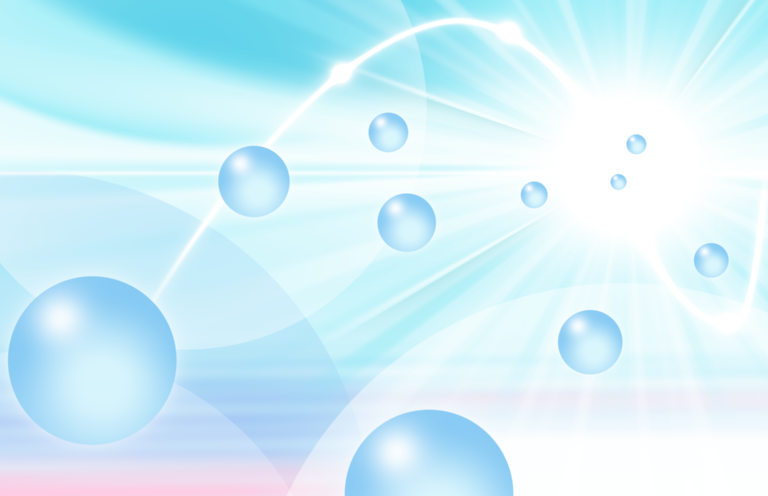
A Shadertoy shader for this background:

```glsl
const vec3 WHITE = vec3(1.0);
const vec3 PALE = vec3(0.88, 0.98, 0.99);
const vec3 SKY = vec3(0.70, 0.94, 0.98);
const vec3 CYAN = vec3(0.50, 0.91, 0.96);
const vec3 DEEP_CYAN = vec3(0.31, 0.81, 0.91);
const vec3 BLUE = vec3(0.62, 0.84, 0.96);
const vec3 LILAC = vec3(0.64, 0.74, 0.95);
const vec3 PINK = vec3(0.99, 0.75, 0.87);
const vec3 BEAM = vec3(0.60, 0.86, 0.88);
const vec3 BUBBLE_RIM = vec3(0.48, 0.77, 0.95);
const vec3 BUBBLE_CORE = vec3(0.84, 0.96, 0.99);
const vec2 SUN = vec2(1.265, 0.664);
const float FLARE_Y = 0.651;

// Centre and radius of each bubble, in canvas heights
const vec3 BUBBLES[10] = vec3[10](
    vec3(0.186, 0.273, 0.170), vec3(0.865, 0.004, 0.170),
    vec3(0.512, 0.634, 0.072), vec3(0.783, 0.733, 0.040),
    vec3(0.820, 0.551, 0.059), vec3(1.077, 0.607, 0.027),
    vec3(1.283, 0.709, 0.020), vec3(1.247, 0.633, 0.016),
    vec3(1.434, 0.475, 0.035), vec3(1.190, 0.310, 0.065));
const vec3 BEADS = vec3(0.688, 1.027, 1.468);
const vec3 BEAD_HEIGHTS = vec3(0.852, 0.936, 0.349);
const vec3 BEAM_ANGLES = vec3(-2.606, 2.813, 0.942);

float gauss(float x, float width) {
    return exp(-x * x / (width * width));
}

float disc(vec2 p, vec2 centre, float radius) {
    float aa = 1.0 / iResolution.y;
    return 1.0 - smoothstep(-aa, aa, length(p - centre) - radius);
}

// Approximate distance to y = k * |x|^n
float powerCurve(vec2 q, float k, float n) {
    float x = max(abs(q.x), 1e-4);
    float slope = k * n * pow(x, n - 1.0);
    return abs(q.y - k * pow(x, n)) / sqrt(1.0 + slope * slope);
}

float streaks(vec2 p) {
    return 0.5 + 0.2 * sin(p.y * 91.0 + 2.0 * p.x)
         + 0.15 * sin(p.y * 173.0 - 3.0 * p.x + 1.0)
         + 0.15 * sin(p.y * 47.0 + 4.0 * p.x + 2.0);
}

vec3 backdrop(vec2 p) {
    vec3 col = mix(PALE, SKY, 0.55 * gauss(p.y - 0.44, 0.14));
    col = mix(col, CYAN, 0.8 * smoothstep(0.74, 1.02, p.y));

    // Curved bands in the upper left
    float upper = p.y - 0.777 - 0.34 * (p.x - 0.85) * (p.x - 0.85);
    float lower = p.y - 0.710 - 0.45 * (p.x - 0.47) * (p.x - 0.47);
    float leftSide = 1.0 - smoothstep(0.6, 1.15, p.x);
    col = mix(col, DEEP_CYAN, 0.95 * smoothstep(-0.01, 0.07, upper) * leftSide);
    float strip = smoothstep(-0.025, 0.01, lower) * exp(-max(lower, 0.0) * 22.0);
    col = mix(col, CYAN, 0.85 * strip * (1.0 - smoothstep(0.3, 0.75, p.x)));
    col = mix(col, WHITE, 0.75 * gauss(p.y - FLARE_Y, 0.055));

    // Horizontal colour streaks near the bottom
    float s = streaks(p);
    float left = 1.0 - smoothstep(0.45, 0.95, p.x);
    col = mix(col, CYAN, 0.5 * gauss(p.y - 0.25, 0.06) * s);
    col = mix(col, LILAC, gauss(p.y - 0.15, 0.10) * mix(0.25, 0.95, left) * (0.55 + 0.6 * s));
    float pinkBand = (1.0 - smoothstep(0.02, 0.10, p.y)) * left;
    pinkBand += 0.4 * gauss(p.y - 0.195, 0.025) * smoothstep(0.6, 1.0, p.x);
    return mix(col, PINK, clamp(pinkBand * (0.6 + 0.5 * s), 0.0, 1.0));
}

vec3 addSunRays(vec3 col, vec2 p) {
    vec2 q = p - SUN;
    float dist = length(q);
    float a = atan(q.y, q.x);
    float wave = sin(a * 13.0 + 0.6) + sin(a * 29.0 + 1.7) + 0.7 * sin(a * 53.0);
    float reach = smoothstep(0.1, 0.4, dist) * smoothstep(0.12, 0.35, p.y);
    col = mix(col, WHITE, 0.35 * smoothstep(0.2, 2.0, wave) * (1.0 - smoothstep(0.5, 1.1, dist)));
    col = mix(col, CYAN, 0.38 * smoothstep(0.3, 2.0, -wave) * reach);

    // Sharp-edged tinted beams
    for (int i = 0; i < 3; i++) {
        vec2 dir = vec2(cos(BEAM_ANGLES[i]), sin(BEAM_ANGLES[i]));
        float along = dot(q, dir);
        float spread = (dir.x * q.y - dir.y * q.x) / max(along, 0.01);
        float beam = smoothstep(-0.004, 0.004, spread) * exp(-max(spread, 0.0) * 22.0);
        float fade = smoothstep(0.10, 0.28, along) * (1.0 - smoothstep(0.40, 0.75, along));
        col = mix(col, BEAM, 0.6 * beam * fade);
        col = mix(col, WHITE, 0.6 * gauss(spread + 0.015, 0.012) * fade);
    }
    return col;
}

vec3 addLenses(vec3 col, vec2 p) {
    vec2 topCentre = vec2(0.374, 0.781);
    float rim = length(p - topCentre) / 0.486;
    col = mix(col, BLUE, 0.40 * disc(p, vec2(0.04, -0.053), 0.709) * smoothstep(0.0, 0.2, p.y));
    col = mix(col, WHITE, 0.22 * disc(p, vec2(0.081, -0.296), 0.590));
    col = mix(col, WHITE, mix(0.04, 0.36, rim * rim) * disc(p, topCentre, 0.486));
    float whiten = mix(0.45, 0.95, smoothstep(0.75, 1.1, p.x) * (1.0 - smoothstep(0.10, 0.17, p.y)));
    return mix(col, WHITE, whiten * disc(p, vec2(1.255, -0.320), 0.749));
}

vec3 addGlow(vec3 col, vec2 p) {
    // Light trail with an arch, then a loop
    vec2 q = vec2(p.x - 0.921, 0.958 - p.y);
    float d = q.x < 0.0 ? powerCurve(q, 1.313, 1.72) : powerCurve(q, 2.5, 2.0);
    float shown = smoothstep(0.2, 0.45, p.x) * (1.0 - step(SUN.x, p.x));
    vec2 h = p - vec2(1.468, 0.348);
    float loopDist = h.x < 0.0 ? powerCurve(h, 5.8, 2.0) : powerCurve(h, 693.0, 3.0);
    float loopShown = step(SUN.x, p.x) * (1.0 - smoothstep(0.2, 0.34, h.y));
    float trail = (0.85 * gauss(d, 0.006) + 0.35 * gauss(d, 0.020)) * shown;
    trail += (0.85 * gauss(loopDist, 0.006) + 0.35 * gauss(loopDist, 0.020)) * loopShown;
    for (int i = 0; i < 3; i++) {
        float r = length(p - vec2(BEADS[i], BEAD_HEIGHTS[i]));
        trail += 1.1 * gauss(r, 0.018) + 0.4 * gauss(r, 0.042);
    }
    float r = length(p - SUN);
    float sun = 1.3 * gauss(r, 0.15) + 0.5 * gauss(r, 0.34);
    float flare = 0.7 * gauss(p.y - FLARE_Y, 0.005);
    return mix(col, WHITE, clamp(trail + sun + flare, 0.0, 1.0));
}

vec3 addBubble(vec3 col, vec2 p, vec3 bubble) {
    vec2 q = (p - bubble.xy) / bubble.z;
    float r = length(q);
    col = mix(col, WHITE, 0.4 * exp(-max(r - 1.0, 0.0) * 9.0));
    float core = 1.0 - smoothstep(0.2, 1.1, length(q - vec2(0.12, -0.28)));
    vec3 body = mix(BUBBLE_RIM, BUBBLE_CORE, core);
    body = mix(body, BUBBLE_CORE, 0.35 * smoothstep(0.2, -1.0, q.y));
    body = mix(body, WHITE, 0.95 * gauss(length(q - vec2(-0.38, 0.50)), 0.32));
    return mix(col, body, 0.88 * disc(p, bubble.xy, bubble.z));
}

void mainImage(out vec4 fragColor, in vec2 fragCoord) {
    vec2 p = fragCoord / iResolution.y;
    vec3 col = addSunRays(backdrop(p), p);
    col = addGlow(addLenses(col, p), p);
    for (int i = 0; i < 10; i++) col = addBubble(col, p, BUBBLES[i]);
    fragColor = vec4(col, 1.0);
}
```
